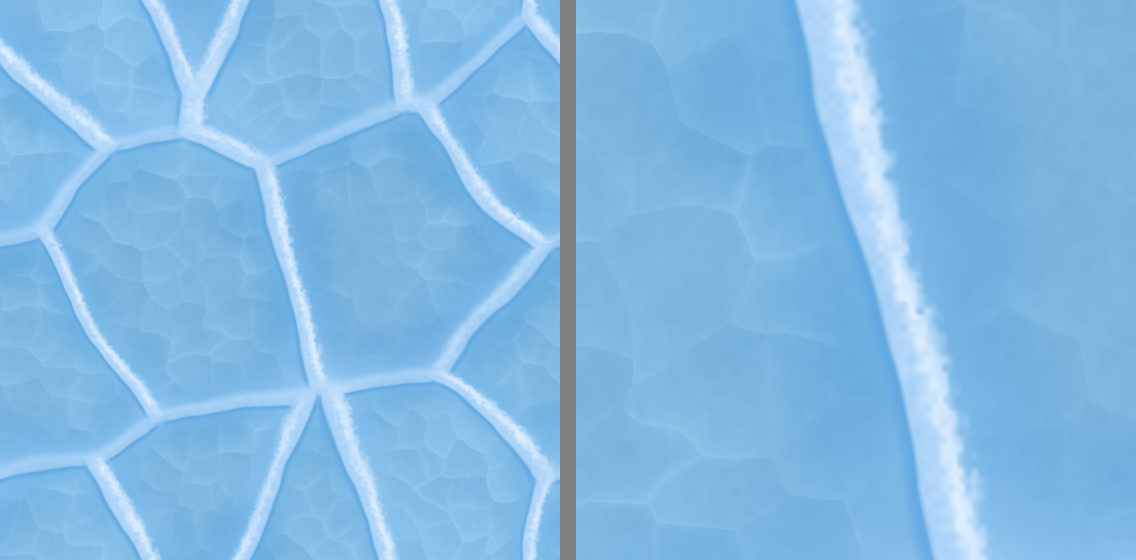
Left: the whole. Right: its middle third, enlarged.
Reproduce this texture procedurally as a Shadertoy shader.

```glsl
// Cracked blue ice: tall warped Voronoi plates in slanting rows, parted by
// frosted ridges that are soft and grainy above, crisp with a dark crease below;
// a faint fine Voronoi net lies inside the plates. Everything wraps.

#define PLATES vec2(4.0, 2.0)     // plates per tile
#define FACETS vec2(16.0, 18.0)   // small facets per tile
#define JITTER vec2(0.85, 0.70)   // irregularity of the cells
#define BEND 0.065                // curvature of the ridges
#define RIDGE 0.0150              // half width of a ridge
#define FROST 0.007               // roughness of the frosted side
#define FACET_LIGHT 0.050         // strength of the facet net
#define DEEP vec3(0.410, 0.680, 0.880)
#define BODY vec3(0.500, 0.730, 0.888)
#define HALO vec3(0.625, 0.810, 0.965)
#define ICE vec3(0.705, 0.845, 0.980)
#define SNOW vec3(0.870, 0.935, 1.000)

// Integer hash of a lattice point, two values in 0..1
vec2 hash2(vec2 cell, float seed) {
    uvec3 v = uvec3(ivec3(floor(vec3(cell, seed) + 0.5)));
    v = v * 1664525u + 1013904223u;
    v.x += v.y * v.z; v.y += v.z * v.x; v.z += v.x * v.y;
    v ^= v >> 16u;
    v.x += v.y * v.z; v.y += v.z * v.x;
    return vec2(v.xy >> 8u) / 16777216.0;
}

// Value noise with a whole number of lattice steps per tile
float noise(vec2 p, float freq, float seed) {
    vec2 i = floor(p * freq), f = fract(p * freq);
    f = f * f * f * (f * (f * 6.0 - 15.0) + 10.0);
    vec2 e = vec2(0.0, 1.0);
    float a = hash2(mod(i, freq), seed).x;
    float b = hash2(mod(i + e.yx, freq), seed).x;
    float c = hash2(mod(i + e.xy, freq), seed).x;
    float d = hash2(mod(i + e.yy, freq), seed).x;
    return mix(mix(a, b, f.x), mix(c, d, f.x), f.y);
}

vec2 warp(vec2 p, float freq, float seed) {
    return vec2(noise(p, freq, seed), noise(p, freq, seed + 1.0)) - 0.5;
}

// Rows climb by one row per tile, so a wrap in x also shifts the row
vec2 wrapCell(vec2 cell, vec2 grid) {
    float turns = floor((cell.x + 0.5) / grid.x);
    return vec2(cell.x - turns * grid.x, mod(cell.y + turns, grid.y));
}

// Cell centre in canvas units
vec2 site(vec2 cell, vec2 grid, float seed) {
    vec2 q = cell + 0.5 + JITTER * (hash2(wrapCell(cell, grid), seed) - 0.5);
    return vec2(q.x, q.y + q.x / grid.x) / grid;
}

vec2 nearestCell(vec2 p, vec2 grid, float seed) {
    vec2 home = floor(vec2(p.x * grid.x, p.y * grid.y - p.x)), best = home;
    float bestDist = 1e3;
    for (int k = 0; k < 25; k++) {
        vec2 cell = home + vec2(k % 5 - 2, k / 5 - 2);
        float dist = length(site(cell, grid, seed) - p);
        if (dist < bestDist) { bestDist = dist; best = cell; }
    }
    return best;
}

// Faint net: soft light seams and a shaded tone per facet
float facets(vec2 p, float strength) {
    vec2 own = nearestCell(p, FACETS, 31.0);
    vec2 a = site(own, FACETS, 31.0);
    float edge = 1.0;
    for (int k = 0; k < 25; k++) {
        if (k == 12) continue;
        vec2 b = site(own + vec2(k % 5 - 2, k / 5 - 2), FACETS, 31.0);
        edge = min(edge, dot(0.5 * (a + b) - p, normalize(b - a)));
    }
    float tone = hash2(wrapCell(own, FACETS), 37.0).x - 0.5;
    float slope = dot(p - a, vec2(-6.0, -13.0));
    return strength * exp(-edge / 0.0045) + 0.6 * tone + slope - 0.15;
}

void mainImage(out vec4 fragColor, in vec2 fragCoord) {
    vec2 uv = fragCoord / iResolution.xy;
    float pixel = 1.0 / iResolution.y;
    vec2 p = uv + BEND * warp(uv, 4.0, 3.0) + 0.004 * warp(uv, 30.0, 7.0);
    float grain = noise(uv, 110.0, 11.0) + noise(uv, 210.0, 12.0) - 1.0;
    float cloud = noise(uv, 5.0, 13.0) * 0.65 + noise(uv, 15.0, 14.0) * 0.35;
    float swell = 0.8 + 0.4 * noise(uv, 12.0, 21.0);

    // Ridges: gather every border of the plate
    vec2 own = nearestCell(p, PLATES, 5.0);
    vec2 a = site(own, PLATES, 5.0);
    float inner = 1.0, second = 1.0, ridge = 0.0, crest = 0.0, crease = 0.0, clear = 1.0;
    for (int k = 0; k < 25; k++) {
        if (k == 12) continue;
        vec2 b = site(own + vec2(k % 5 - 2, k / 5 - 2), PLATES, 5.0);
        vec2 n = normalize(b - a);
        float d = dot(0.5 * (a + b) - p, n);
        float crisp = smoothstep(-0.18, 0.18, dot(n, vec2(0.15, 1.0)));
        float steep = smoothstep(0.1, 0.9, abs(dot(n, vec2(0.92, 0.39))));
        float width = RIDGE * swell * mix(0.75, 1.0, steep);
        float soft = mix(0.006, 0.0015, crisp) + pixel;
        float rough = d + FROST * grain * (1.0 - crisp) * steep;
        float band = 1.0 - smoothstep(width - soft, width + soft, rough);
        ridge = max(ridge, band * mix(0.55, 0.95, steep));
        float across = (d * mix(1.0, -1.0, crisp) + FROST * 0.6 * grain) / width;
        crest = max(crest, exp(-pow(abs(across - 0.4) / 0.5, 2.0)) * steep);
        float gap = smoothstep(width, width + 0.002, d) * (1.0 - smoothstep(width + 0.003, width + 0.012, d));
        crease = max(crease, crisp * gap);
        clear *= 1.0 - 0.6 * exp(-max(d, 0.0) / mix(0.032, 0.018, crisp));
        second = min(second, max(d, inner));
        inner = min(inner, d);
    }
    float knot = 1.0 - smoothstep(0.004, 0.026, second);

    // Plate body: deep blue rim, paler faceted heart, own tone per plate
    float heart = smoothstep(0.0, 0.10, inner + 0.11 * (cloud - 0.45));
    vec3 color = mix(DEEP, BODY, heart);
    color += 0.05 * (cloud - 0.5) + 0.012 * grain;
    color += 0.035 * (hash2(wrapCell(own, PLATES), 41.0).x - 0.5);
    float net = facets(uv + 0.03 * warp(uv, 17.0, 17.0), 0.2 + 0.9 * noise(uv, 13.0, 23.0));
    float netMask = smoothstep(0.015, 0.06, inner) * smoothstep(0.0, 0.5, cloud);
    color += FACET_LIGHT * netMask * net * vec3(0.95, 0.75, 0.5);

    // Glow, crease, ridge and snow
    color = mix(color, HALO, 1.0 - clear);
    color = mix(color, DEEP * vec3(0.9, 0.96, 1.0), 0.75 * crease * (1.0 - ridge));
    color = mix(color, ICE, max(ridge * (0.9 + 0.15 * grain), 0.8 * knot));
    float snow = crest * (0.45 + 0.55 * noise(uv, 28.0, 19.0) + 0.35 * grain);
    color = mix(color, SNOW, clamp(snow * ridge * (1.0 - 0.6 * knot), 0.0, 1.0));
    fragColor = vec4(clamp(color, 0.0, 1.0), 1.0);
}
```
